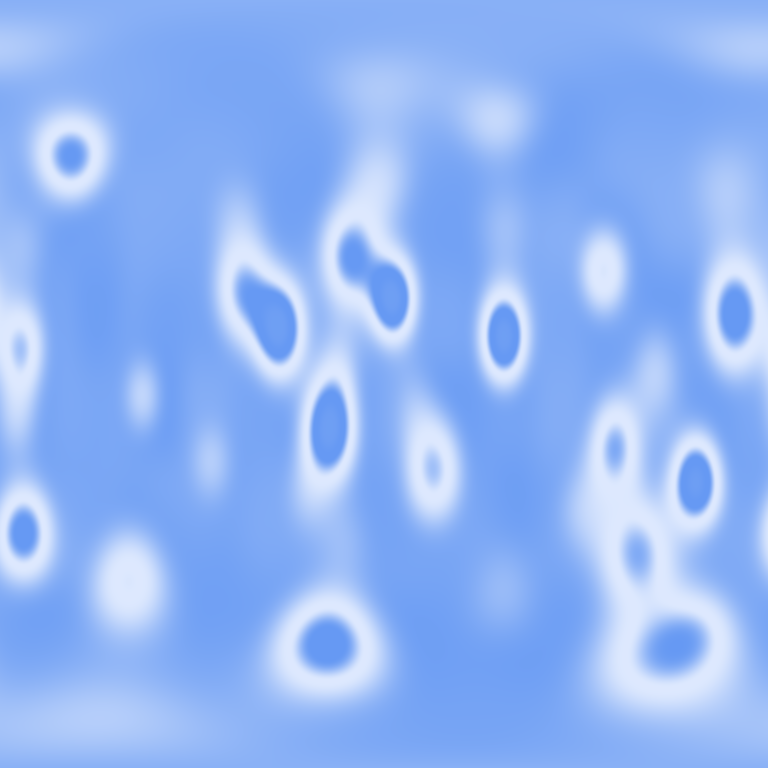
Write a three.js fragment shader that draws this texture.

```glsl
// Soft blue cells with pale rims, wrapped around a sphere and unrolled as a
// longitude / latitude map. Gaussian bumps are scattered over the sphere and
// summed; a tone curve turns their slopes into pale rims and their peaks to blue.
varying vec2 vUv;

const float PI = 3.14159265;
const float GOLDEN_ANGLE = 2.399963;
const int BUMP_COUNT = 38;
const vec3 DEEP_BLUE = vec3(0.385, 0.59, 0.95);
const vec3 PALE_BLUE = vec3(0.865, 0.91, 0.995);

float hash(float n) {
  return fract(sin(n * 127.1 + 11.7) * 43758.5453);
}

float hash3(vec3 cell) {
  return fract(sin(dot(cell, vec3(127.1, 311.7, 74.7))) * 43758.5453);
}

// Smooth value noise in space
float valueNoise(vec3 p) {
  vec3 cell = floor(p);
  vec3 f = fract(p);
  f = f * f * f * (f * (f * 6.0 - 15.0) + 10.0);
  vec2 o = vec2(0.0, 1.0);
  vec4 nearZ = vec4(hash3(cell), hash3(cell + o.yxx),
                    hash3(cell + o.xyx), hash3(cell + o.yyx));
  vec4 farZ = vec4(hash3(cell + o.xxy), hash3(cell + o.yxy),
                   hash3(cell + o.xyy), hash3(cell + o.yyy));
  vec4 q = mix(nearZ, farZ, f.z);
  return mix(mix(q.x, q.y, f.x), mix(q.z, q.w, f.x), f.y);
}

// Point of the unit sphere under a map position
vec3 spherePoint(vec2 uv) {
  float lon = uv.x * 2.0 * PI;
  float lat = (uv.y - 0.5) * PI;
  return vec3(cos(lat) * cos(lon), sin(lat), cos(lat) * sin(lon));
}

// Centre of a bump: a golden spiral, loosened by random offsets
vec3 bumpCentre(float id, float count) {
  float height = 1.0 - 2.0 * (id + hash(id + 3.1)) / count;
  float lon = id * GOLDEN_ANGLE + 1.5 * (hash(id + 57.3) - 0.5);
  float ring = sqrt(max(1.0 - height * height, 0.0));
  return vec3(ring * cos(lon), height, ring * sin(lon));
}

// Sum of all bumps at a point of the sphere
float bumpField(vec3 p) {
  float sum = 0.0;
  for (int i = 0; i < BUMP_COUNT; i++) {
    float id = float(i);
    vec3 away = p - bumpCentre(id, float(BUMP_COUNT));
    float radius = mix(0.125, 0.17, hash(id + 91.7));
    float strength = mix(0.3, 1.75, pow(hash(id + 23.9), 1.4));
    sum += strength * exp(-dot(away, away) / (2.0 * radius * radius));
  }
  return sum;
}

// Low ground, pale rim, then a deep core with a faint lighter middle
float rimTone(float field, float ground) {
  float rise = mix(ground, 1.0, smoothstep(0.04, 0.82, field));
  float core = smoothstep(0.88, 1.28, field);
  float middle = 0.07 * smoothstep(1.4, 1.75, field);
  return mix(rise, 0.03 + middle, core);
}

void main() {
  vec3 p = spherePoint(vUv);
  float ground = 0.08 + 0.24 * valueNoise(p * 2.6 + 7.3);
  float tone = rimTone(bumpField(p), ground);
  gl_FragColor = vec4(mix(DEEP_BLUE, PALE_BLUE, tone), 1.0);
}
```
